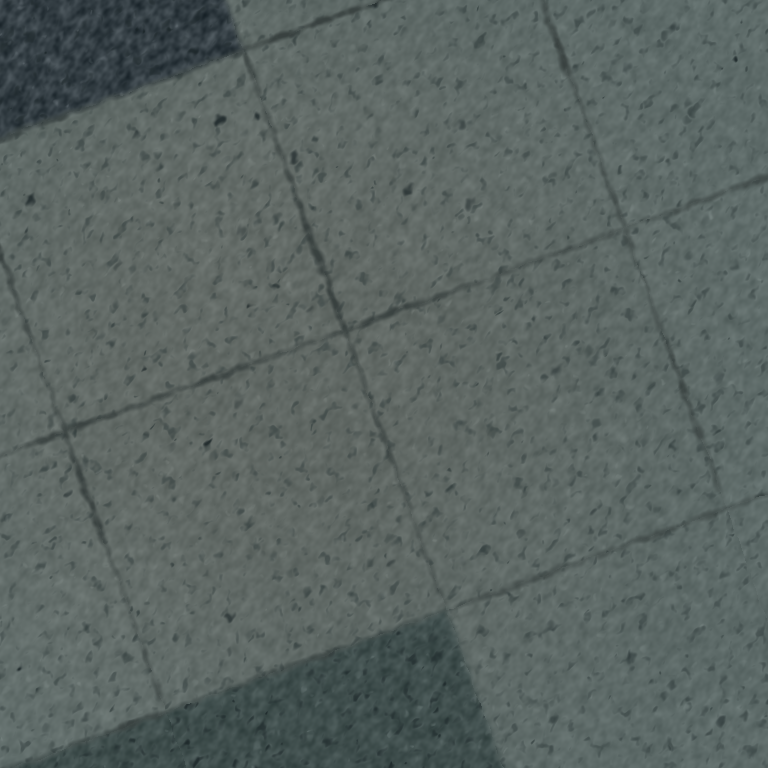
Give the GLSL for this texture, as a Shadertoy shader.

```glsl
// Speckled stone paving: a tilted square grid of pale slabs with bands of dark slabs.
// Slabs come from rotated grid coordinates; joints crumble, fade and swell with gradient
// noise, and the stone is layered from stretched noise, ragged specks, chips and pores.

const vec2  GRID_ORIGIN  = vec2(0.449, 0.570);  // one joint crossing
const float GRID_ANGLE   = 0.348;               // radians
const float TILE_SIZE    = 0.388;
const float BAND_PERIOD  = 3.0;                 // rows between dark bands
const float JOINT_WIDTH  = 0.0030;              // half width
const float JOINT_SOFT   = 0.0038;
const float EDGE_SOFT    = 0.0070;
const float GRAIN_ANGLE  = 0.95;
const float GRAIN_SCALE  = 88.0;
const float SPECK_SCALE  = 74.0;
const float FLECK_CELLS  = 50.0;
const float PORE_CELLS   = 17.0;

const vec3 PALE_WARM  = vec3(0.388, 0.418, 0.402);
const vec3 PALE_COOL  = vec3(0.370, 0.422, 0.414);
const vec3 DARK_BLUE  = vec3(0.205, 0.245, 0.268);
const vec3 DARK_GREEN = vec3(0.250, 0.308, 0.303);
const vec3 FLECK_COL  = vec3(0.190, 0.235, 0.235);
const vec3 PORE_COL   = vec3(0.090, 0.130, 0.140);
const vec3 JOINT_COL  = vec3(0.215, 0.248, 0.243);

vec2 hash2(vec2 p) {
    vec3 q = fract(p.xyx * vec3(0.1031, 0.1030, 0.0973));
    q += dot(q, q.yzx + 33.33);
    return fract((q.xx + q.yz) * q.zy);
}

mat2 rotation(float a) {
    float c = cos(a), s = sin(a);
    return mat2(c, -s, s, c);
}

float corner(vec2 cell, vec2 offset) {
    float a = 6.2832 * hash2(cell).x;
    return dot(vec2(cos(a), sin(a)), offset);
}

// Gradient noise, roughly -0.7 to 0.7
float noise(vec2 p) {
    vec2 i = floor(p), f = p - i;
    vec2 w = f * f * f * (f * (f * 6.0 - 15.0) + 10.0);
    vec2 e = vec2(1.0, 0.0);
    return mix(mix(corner(i, f), corner(i + e, f - e), w.x),
               mix(corner(i + e.yx, f - e.yx), corner(i + e.xx, f - e.xx), w.x), w.y);
}

// Scattered blobs: one per cell, with random place, size and strength
float flecks(vec2 p, float minRadius, float maxRadius, float rarity, float seed) {
    vec2 base = floor(p);
    float cover = 0.0;
    for (int y = -1; y <= 1; y++)
    for (int x = -1; x <= 1; x++) {
        vec2 cell = base + vec2(x, y);
        vec2 traits = hash2(cell + seed + 57.0);
        float radius = mix(minRadius, maxRadius, traits.x);
        float d = length(p - cell - hash2(cell + seed));
        float strength = pow(traits.y, rarity);
        cover = max(cover, strength * (1.0 - smoothstep(radius * 0.15, radius, d)));
    }
    return cover;
}

// Joint darkness at distance d from a line: worn along its length, crumbled at its sides
float joint(float d, float along, float lineId, float crumble) {
    float wear = noise(vec2(along * 2.3, lineId * 7.37 + 0.4));
    float knots = noise(vec2(along * 13.0, lineId * 5.13 + 0.7));
    float halfWidth = JOINT_WIDTH * (1.0 + 0.7 * wear + 0.8 * knots + 0.9 * crumble);
    float strength = mix(0.30, 0.80, smoothstep(-0.4, 0.4, wear + 0.5 * knots));
    strength *= clamp(1.0 + 0.9 * crumble, 0.0, 1.2);
    return strength * (1.0 - smoothstep(halfWidth * 0.2, halfWidth + JOINT_SOFT, d));
}

void mainImage(out vec4 fragColor, in vec2 fragCoord) {
    vec2 p = fragCoord / iResolution.y;

    // Slab coordinates, with ragged edges
    vec2 warp = vec2(noise(p * 46.0), noise(p * 46.0 + 71.0));
    vec2 g = rotation(GRID_ANGLE) * (p - GRID_ORIGIN) / TILE_SIZE + 0.011 * warp;
    vec2 tile = floor(g), line = round(g);
    vec2 tileRandom = hash2(tile + 19.0);

    // Dark bands lie left of the grid origin
    float inBand = 0.5 - abs(mod(g.y, BAND_PERIOD) - 0.5 * BAND_PERIOD);
    float dark = smoothstep(-EDGE_SOFT, EDGE_SOFT, min(inBand, -g.x) * TILE_SIZE);
    float upper = smoothstep(0.1, 0.9, p.y);

    // Slab colours with broad stains
    float stain = noise(p * 3.1 + 4.0) + 0.7 * noise(p * 9.0);
    float warmth = 1.0 - smoothstep(0.1, 0.75, length(p - vec2(0.35, 0.52)));
    vec3 pale = mix(PALE_COOL, PALE_WARM, warmth) + 0.012 * stain;
    pale += 0.012 * (tileRandom.x - 0.5);
    vec3 color = mix(pale, mix(DARK_GREEN, DARK_BLUE, upper), dark);

    // Stretched mineral grain, stronger on dark slabs
    vec2 q = rotation(GRAIN_ANGLE) * (p + 3.0 * tileRandom);
    q.x *= 0.72;
    float fine = noise(q * GRAIN_SCALE * 1.9 + 13.0);
    float grain = noise(q * GRAIN_SCALE) + 0.6 * fine + 0.5 * noise(q * 42.0 + 5.0);
    color += grain * mix(0.052, mix(0.075, 0.125, upper), dark);

    // Ragged specks, dark flecks, pale chips and rare pores
    vec2 bent = q + 0.0055 * vec2(noise(q * 115.0), noise(q * 115.0 + 31.0));
    float speck = smoothstep(0.20, 0.62, noise(bent * SPECK_SCALE + 47.0) + 0.35 * fine);
    float fleck = flecks(bent * FLECK_CELLS, 0.12, 0.34, 3.2, 3.0);
    float chip = flecks(bent * FLECK_CELLS * 1.15, 0.14, 0.34, 3.0, 201.0);
    float pore = flecks(bent * PORE_CELLS, 0.07, 0.14, 5.0, 407.0);
    vec3 speckColor = mix(FLECK_COL, PORE_COL, dark);
    color = mix(color, speckColor, 0.55 * speck);
    color = mix(color, speckColor, 0.70 * fleck);
    color += chip * mix(0.045, 0.085, dark);
    color = mix(color, PORE_COL, 0.85 * pore);

    // Joints: upright ones nearly vanish in band rows, level ones fade to the right
    float crumble = noise(p * 62.0 + 9.0) + 0.5 * noise(p * 120.0);
    vec2 d = abs(g - line) * TILE_SIZE;
    float upright = joint(d.x, g.y, line.x, crumble);
    upright *= 1.0 - 0.85 * smoothstep(-0.12, 0.03, inBand) * step(g.y, 0.0);
    upright *= 1.0 - 0.85 * smoothstep(-0.03, 0.03, inBand) * step(g.x, 0.5);
    float level = joint(d.y, g.x, line.y + 31.0, crumble);
    level *= 1.0 - 0.30 * smoothstep(0.45, 0.75, p.x);
    color = mix(color, JOINT_COL, max(upright, level) * (1.0 - 0.5 * dark));

    fragColor = vec4(clamp(color, 0.0, 1.0), 1.0);
}
```
